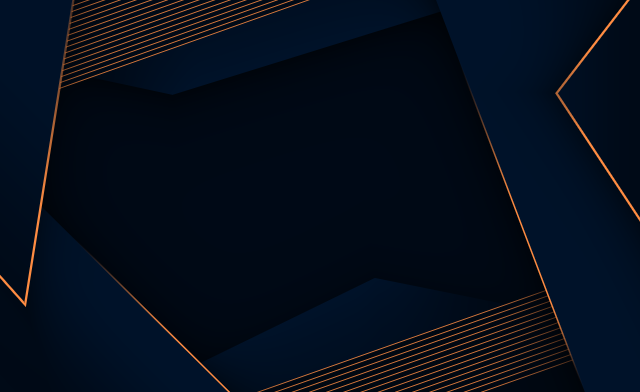
Reproduce this background procedurally as a WebGL 2 fragment shader.

```glsl
#version 300 es
precision highp float;
// Dark navy layered panels with soft shadows, copper edges and fine diagonal stripes.

#define ASPECT 1.6306
#define BASE vec3(0.0, 0.035, 0.085)
#define DEEP vec3(0.0, 0.038, 0.090)
#define NAVY vec3(0.0, 0.078, 0.175)
#define COPPER vec3(1.0, 0.55, 0.26)
#define EDGE_WIDTH 0.0029
#define THIN_WIDTH 0.0019
#define STRIPE_WIDTH 0.0011
#define TOP_GAP 0.0134
#define LOW_GAP 0.0146
#define SHADOW_REACH 0.055

uniform vec2 u_resolution;
out vec4 outColor;

// Signed distance to the line a-b, positive on its left.
float side(vec2 p, vec2 a, vec2 b) {
    vec2 d = normalize(b - a);
    return d.x * (p.y - a.y) - d.y * (p.x - a.x);
}

float fill(float d, float px) {
    return clamp(0.5 - d / px, 0.0, 1.0);
}

// Pixel coverage of a line, also right for lines thinner than a pixel.
float stroke(float d, float halfWidth, float px) {
    return fill(d - halfWidth, px) - fill(d + halfWidth, px);
}

// Lays a panel over the scene and darkens what lies just outside it.
vec3 layPanel(vec3 scene, vec3 panel, float d, float shadow, float px) {
    float falloff = exp(-max(d, 0.0) / SHADOW_REACH);
    return mix(scene * (1.0 - shadow * falloff), panel, fill(d, px));
}

// Repeated lines at multiples of gap, starting at t = 0.
float stripes(float t, float gap, float px) {
    float nearest = t - gap * floor(t / gap + 0.5);
    return stroke(nearest, STRIPE_WIDTH, px) * step(-0.5 * gap, t);
}

void main() {
    vec2 p = gl_FragCoord.xy / u_resolution * vec2(ASPECT, 1.0);
    float px = 1.0 / u_resolution.y;
    vec3 color = BASE;

    // Upper fold
    vec2 topKnee = vec2(0.4395, 0.758);
    float topFold = max(-side(p, vec2(0.244, 0.800), topKnee),
                        -side(p, topKnee, vec2(1.121, 0.970)));
    float topLight = smoothstep(0.22, 0.52, p.x) * exp(topFold * 4.0);
    color = layPanel(color, mix(DEEP, NAVY, topLight * 0.85), topFold, 0.5, px);

    // Lower fold
    vec2 lowKnee = vec2(0.955, 0.291);
    float lowFold = max(side(p, vec2(0.520, 0.0786), lowKnee),
                        side(p, lowKnee, vec2(1.253, 0.231)));
    float lowLight = smoothstep(1.27, 0.90, p.x) * exp(lowFold * 4.0);
    color = layPanel(color, mix(DEEP, NAVY, lowLight * 0.85), lowFold, 0.22, px);

    // Striped corners
    float topBand = side(p, vec2(0.153, 0.775), vec2(0.786, 1.0));
    color = mix(color, DEEP, fill(-topBand, px));
    color = mix(color, COPPER, stripes(topBand, TOP_GAP, px) * 0.9);

    float lowBand = -side(p, vec2(0.658, 0.0), vec2(1.391, 0.259));
    color = mix(color, DEEP * 0.8, fill(-lowBand, px));
    float lowLines = stripes(lowBand, LOW_GAP, px) * step(lowBand, 13.5 * LOW_GAP);
    color = mix(color, COPPER, lowLines * mix(0.9, 0.55, smoothstep(1.2, 1.47, p.x)));

    // Right panel, its rim brightest in the middle
    float right = -side(p, vec2(1.111, 1.0), vec2(1.490, 0.0));
    float rightLight = 1.0 - 0.75 * smoothstep(0.12, 0.50, -right);
    color = layPanel(color, mix(DEEP, NAVY, rightLight * 0.85), right, 0.5, px);
    float rightGlow = smoothstep(0.86, 0.45, p.y) * smoothstep(0.0, 0.25, p.y);
    color = mix(color, COPPER, stroke(right, THIN_WIDTH, px) * rightGlow);

    // Arrow panel at the right border
    vec2 arrowTip = vec2(1.418, 0.762);
    float arrow = max(-side(p, vec2(1.601, 1.0), arrowTip),
                      -side(p, arrowTip, vec2(ASPECT, 0.4395)));
    float arrowLight = smoothstep(ASPECT, 1.42, p.x);
    color = layPanel(color, mix(DEEP, NAVY, arrowLight * 0.5), arrow, 0.45, px);
    float arrowGlow = mix(0.7, 1.0, smoothstep(0.0, 0.16, distance(p, arrowTip)));
    color = mix(color, COPPER, stroke(arrow, EDGE_WIDTH, px) * arrowGlow);

    // Lower left panel
    float corner = side(p, vec2(0.106, 0.473), vec2(0.584, 0.0));
    float cornerLight = 1.0 - smoothstep(0.04, 0.36, -corner);
    color = layPanel(color, mix(DEEP, NAVY, cornerLight * 0.85), corner, 0.4, px);
    float cornerGlow = smoothstep(0.18, 0.46, p.x);
    color = mix(color, COPPER, stroke(corner, THIN_WIDTH, px) * cornerGlow);

    // Left panel, coming to a point below
    vec2 leftTip = vec2(0.064, 0.223);
    float left = max(side(p, vec2(0.187, 1.0), leftTip),
                     -side(p, vec2(0.0, 0.295), leftTip));
    float leftLight = smoothstep(0.2, 0.95, p.y + p.x);
    color = layPanel(color, mix(DEEP, NAVY, leftLight * 0.75), left, 0.4, px);
    float leftGlow = mix(1.0, 0.3, smoothstep(0.4, 1.0, p.y));
    color = mix(color, COPPER, stroke(left, EDGE_WIDTH, px) * leftGlow);

    outColor = vec4(color, 1.0);
}
```
